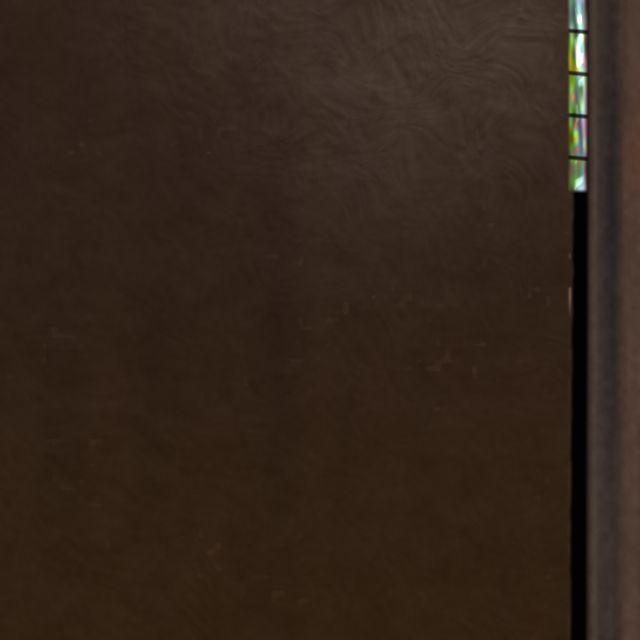
Write a Shadertoy shader that draws this texture.

```glsl
// A dark brown leathery panel beside a narrow black gap and a wooden frame,
// with a jointed iridescent strip in the upper part of the gap. Layered value
// noise gives the embossed grain; smooth bands give the folds and edges.

float hash(vec2 p) {
    return fract(sin(dot(p, vec2(127.1, 311.7))) * 43758.5453);
}

float noise(vec2 p) {
    vec2 cell = floor(p), f = fract(p);
    f = f * f * (3.0 - 2.0 * f);
    return mix(mix(hash(cell), hash(cell + vec2(1, 0)), f.x),
               mix(hash(cell + vec2(0, 1)), hash(cell + vec2(1, 1)), f.x), f.y);
}

float fbm(vec2 p) {
    float sum = 0.0, amp = 0.5;
    for (int i = 0; i < 4; i++) {
        sum += amp * noise(p);
        p = mat2(1.6, 1.2, -1.2, 1.6) * p + 7.3;
        amp *= 0.5;
    }
    return sum;
}

// Soft bump around a centre, with a separate radius on each axis
float glow(vec2 p, vec2 centre, vec2 radius) {
    vec2 d = (p - centre) / radius;
    return exp(-dot(d, d));
}

// One between lo and hi, fading over the given softness
float band(float x, float lo, float hi, float soft) {
    return smoothstep(lo - soft, lo + soft, x) * (1.0 - smoothstep(hi - soft, hi + soft, x));
}

vec3 panelColor(vec2 uv) {
    vec3 col = mix(vec3(0.190, 0.127, 0.074), vec3(0.184, 0.127, 0.096), smoothstep(0.0, 0.8, uv.y));

    // Broad sheen toward the top right
    float sheen = 0.75 * glow(uv, vec2(0.56, 0.86), vec2(0.16, 0.24))
                + 1.05 * glow(uv, vec2(0.80, 0.97), vec2(0.19, 0.25))
                + 0.50 * glow(uv, vec2(0.34, 1.0), vec2(0.20, 0.16));
    col += vec3(0.070, 0.069, 0.069) * sheen;

    // Vertical folds
    col *= 1.0 - 0.12 * glow(uv, vec2(0.435, 0.44), vec2(0.035, 0.28));
    col *= 1.0 - 0.07 * glow(uv, vec2(0.24, 0.42), vec2(0.03, 0.25));
    col *= 1.0 - 0.06 * glow(uv, vec2(0.09, 0.35), vec2(0.04, 0.25));
    col *= 0.98 + 0.04 * noise(vec2(uv.x * 24.0, uv.y * 3.0));

    // Blotchy mottling over fine grain lit from above
    vec2 warp = 5.0 * vec2(noise(uv * 14.0), noise(uv * 14.0 + 31.0));
    vec2 grain = uv * vec2(58.0, 66.0) + vec2(0.0, uv.x * 8.0) + warp;
    float relief = fbm(grain) - fbm(grain + vec2(0.25, 0.45));
    col += relief * (0.018 + 0.050 * sheen) * vec3(1.0, 0.97, 0.94);
    col += (fbm(uv * vec2(24.0, 30.0) + 5.0) - 0.47) * (0.026 + 0.030 * sheen);
    col += (fbm(uv * 95.0) - 0.47) * 0.020;

    // Sparse pale scuffs
    float scuff = smoothstep(0.80, 0.96, noise(uv * vec2(70.0, 80.0) + 3.1));
    return col + vec3(0.030, 0.026, 0.021) * scuff * smoothstep(0.60, 0.85, noise(uv * 13.0));
}

vec3 frameColor(vec2 uv) {
    vec3 col = mix(vec3(0.220, 0.176, 0.160), vec3(0.305, 0.230, 0.195), smoothstep(0.958, 0.985, uv.x));
    col += vec3(0.055, 0.048, 0.042) * glow(uv, vec2(0.929, 0.5), vec2(0.006, 1.2));
    col -= vec3(0.065, 0.045, 0.030) * glow(uv, vec2(0.957, 0.64), vec2(0.011, 0.35));
    col += vec3(0.018, 0.020, 0.022) * glow(uv, vec2(0.94, 0.3), vec2(0.02, 0.4));
    col += vec3(0.035, 0.004, -0.006) * glow(uv, vec2(1.0, 0.76), vec2(0.025, 0.07));
    col *= 0.95 + 0.10 * noise(vec2(uv.x * 130.0, uv.y * 7.0));
    return col + (fbm(uv * vec2(95.0, 75.0)) - 0.47) * 0.055;
}

vec3 stripColor(vec2 uv) {
    float across = (uv.x - 0.887) / 0.030;
    float along = (uv.y - 0.687) / 0.066;
    float tile = floor(along);
    vec2 shard = vec2(across * 2.6 + along * 0.5, along * 3.0 - across);

    // Lime on the left, pale core, reddish right rim
    vec3 col = mix(vec3(0.62, 0.66, 0.16), vec3(0.82, 0.90, 0.82), smoothstep(0.30, 0.62, across));
    vec3 tint = 0.5 + 0.5 * cos(6.283 * (noise(shard + tile * 9.0) + vec3(0.0, 0.32, 0.62)));
    col = mix(col, tint, 0.25);
    col = mix(col, vec3(0.68, 0.86, 0.90), 0.6 * step(3.5, tile));
    col = mix(col, vec3(0.66, 0.28, 0.25), 0.55 * smoothstep(0.80, 0.95, across));
    col += 0.35 * smoothstep(0.5, 0.75, noise(shard * 1.3 + 20.0)) * band(across, 0.4, 0.8, 0.12);
    col *= 0.42 + 0.78 * noise(shard * vec2(1.6, 0.7) + 41.0);

    // Dark joints between tiles
    float joint = abs(fract(along + 0.5) - 0.5 + 0.04 * (across - 0.5));
    return col * mix(0.25, 1.0, smoothstep(0.01, 0.08, joint));
}

void mainImage(out vec4 fragColor, in vec2 fragCoord) {
    vec2 uv = fragCoord / iResolution.xy;
    vec3 col = mix(panelColor(uv), frameColor(uv), smoothstep(0.912, 0.926, uv.x));

    // Soft-edged gap, leaning slightly right toward its top
    float lean = 0.004 * smoothstep(0.1, 0.75, uv.y);
    float ragged = 0.002 * (noise(vec2(2.0, uv.y * 45.0)) - 0.5);
    float gap = smoothstep(0.888, 0.896, uv.x - lean - ragged)
              * (1.0 - smoothstep(0.912, 0.921, uv.x - 0.5 * lean));
    col = mix(col, vec3(0.010, 0.005, 0.004), gap);

    // Worn, broken highlight on the panel edge
    float chips = smoothstep(0.40, 0.75, noise(vec2(4.0, uv.y * 70.0)));
    float wear = (0.10 + 0.90 * band(uv.y, 0.52, 0.60, 0.02)) * chips * (1.0 - smoothstep(0.62, 0.68, uv.y));
    col += vec3(0.22, 0.19, 0.18) * wear * glow(uv, vec2(0.889 + 0.5 * lean, uv.y), vec2(0.0025, 1.0));

    // Iridescent strip filling the upper gap
    float strip = band(uv.x, 0.889, 0.917, 0.0035) * smoothstep(0.697, 0.706, uv.y);
    col = mix(col, stripColor(uv), strip);

    fragColor = vec4(clamp(col, 0.0, 1.0), 1.0);
}
```
